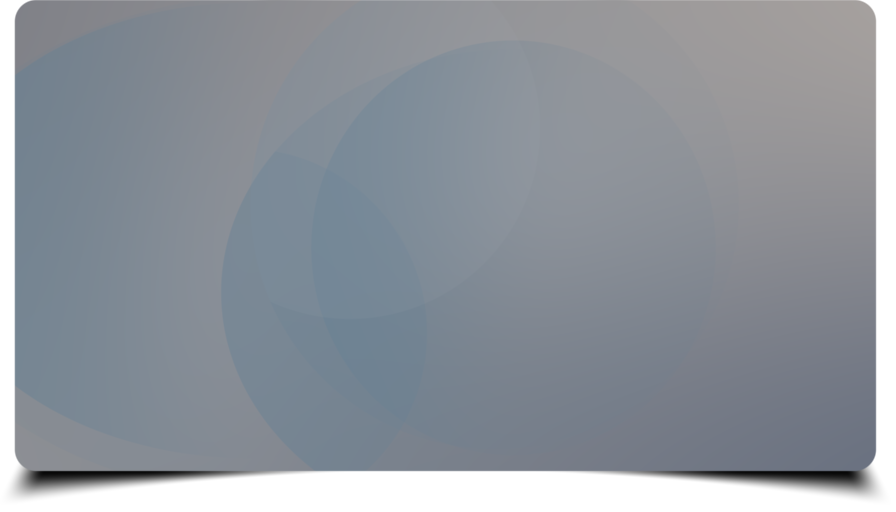
A WebGL 2 fragment shader for this background:

```glsl
#version 300 es
precision highp float;

uniform vec2 u_resolution;
out vec4 fragColor;

// Layout, in canvas heights from the centre
const vec2 CARD_CENTRE = vec2(-0.005, 0.04);
const vec2 CARD_HALF = vec2(0.841, 0.46);
const float CARD_RADIUS = 0.042;
const float SHADOW_DEPTH = 0.068;
const float SHADOW_FLARE = 0.5;

// Palette
const vec3 PAPER = vec3(1.0);
const vec3 SHADOW = vec3(0.02);
const vec3 TOP_LEFT = vec3(0.50, 0.505, 0.53);
const vec3 TOP_RIGHT = vec3(0.65, 0.63, 0.62);
const vec3 BOTTOM_LEFT = vec3(0.55, 0.56, 0.58);
const vec3 BOTTOM_RIGHT = vec3(0.41, 0.44, 0.50);
const vec3 BLUE = vec3(0.39, 0.50, 0.58);
const vec3 MIST = vec3(0.64, 0.66, 0.69);

// Discs: centre, radii
const vec4 LEFT_DISC = vec4(-0.386, 0.05, 0.628, 0.445);
const vec4 CORNER_DISC = vec4(-0.30, 0.02, 0.76, 0.495);
const vec4 WIDE_DISC = vec4(0.128, -0.071, 0.571, 0.475);
const vec4 HIGH_DISC = vec4(0.091, 0.10, 0.477, 0.477);
const vec4 LOW_DISC = vec4(-0.402, -0.151, 0.361, 0.361);
const vec4 UPPER_DISC = vec4(-0.192, 0.249, 0.372, 0.372);
const vec4 MAIN_DISC = vec4(0.128, 0.016, 0.395, 0.405);

float coverage(float dist) {
    float pixel = 1.0 / u_resolution.y;
    return 1.0 - smoothstep(-pixel, pixel, dist);
}

float roundedBox(vec2 p, vec2 halfSize, float radius) {
    vec2 q = abs(p) - halfSize + radius;
    return length(max(q, 0.0)) + min(max(q.x, q.y), 0.0) - radius;
}

float disc(vec2 p, vec4 shape) {
    vec2 q = (p - shape.xy) / shape.zw;
    float k = length(q);
    float slope = max(length(q / shape.zw), 0.001);
    return coverage(k * (k - 1.0) / slope);
}

// Falls from 1 to 0 between two positions
float fade(float x, float start, float end) {
    return 1.0 - smoothstep(start, end, x);
}

float glow(vec2 p, vec2 centre, vec2 size) {
    vec2 q = (p - centre) / size;
    return exp(-dot(q, q));
}

vec3 cardColour(vec2 p) {
    vec2 uv = (p - CARD_CENTRE) / CARD_HALF * 0.5 + 0.5;
    vec3 colour = mix(mix(BOTTOM_LEFT, BOTTOM_RIGHT, uv.x),
                      mix(TOP_LEFT, TOP_RIGHT, uv.x), smoothstep(-0.1, 1.05, uv.y));

    // Soft light
    colour = mix(colour, MIST, 0.40 * glow(p, vec2(0.12, 0.18), vec2(0.42, 0.30)));
    colour = mix(colour, MIST, 0.25 * glow(p, vec2(-0.48, -0.05), vec2(0.25, 0.4)));

    // Left discs
    colour = mix(colour, BLUE, 0.10 * disc(p, CORNER_DISC) * fade(p.x, -0.7, -0.1));
    colour = mix(colour, BLUE, 0.50 * disc(p, LEFT_DISC) * fade(p.x, -0.95, -0.30));

    // Overlapping central discs
    float wide = disc(p, WIDE_DISC);
    float high = disc(p, HIGH_DISC);
    colour = mix(colour, BLUE, 0.24 * wide * fade(p.x, -0.35, 0.25));
    colour = mix(colour, BLUE, high * (0.05 + 0.17 * fade(p.x, -0.35, 0.2)));
    colour = mix(colour, BLUE, 0.24 * wide * disc(p, LOW_DISC));
    float mainFade = fade(p.x - 0.3 * p.y, -0.30, 0.25);
    colour = mix(colour, BLUE, disc(p, MAIN_DISC) * (0.09 + 0.31 * mainFade));
    colour = mix(colour, MIST, 0.10 * high * disc(p, UPPER_DISC));
    return colour;
}

// Lifted-corner shadow, thin in the middle and deep at both ends
float shadowAmount(vec2 p) {
    vec2 q = p - CARD_CENTRE;
    float side = abs(q.x) / CARD_HALF.x;
    float below = -CARD_HALF.y - q.y;
    float depth = max(SHADOW_DEPTH * side * side, 0.002);
    float vertical = fade(below / depth, 0.0, 1.0);
    float edge = CARD_HALF.x + SHADOW_FLARE * below;
    float ends = fade(abs(q.x), edge - 0.06, edge + 0.006);
    return vertical * ends * smoothstep(0.2, 0.7, side);
}

void main() {
    vec2 p = (gl_FragCoord.xy - 0.5 * u_resolution) / u_resolution.y;
    vec3 colour = mix(PAPER, SHADOW, shadowAmount(p));
    float card = coverage(roundedBox(p - CARD_CENTRE, CARD_HALF, CARD_RADIUS));
    colour = mix(colour, cardColour(p), card);
    fragColor = vec4(colour, 1.0);
}
```
